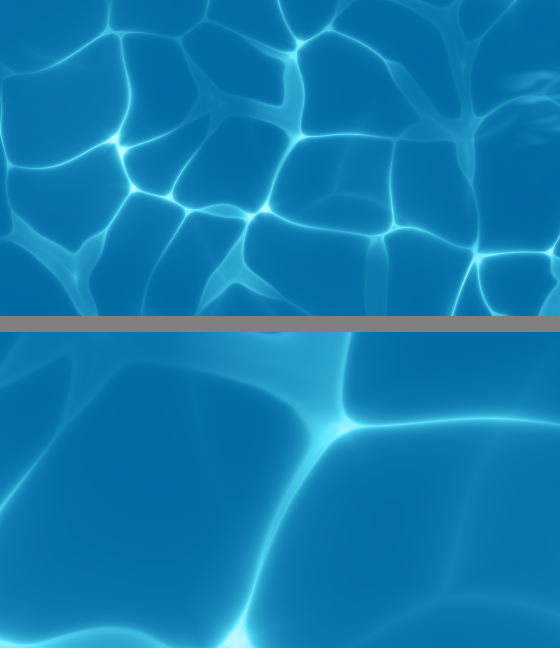
Top, the full canvas; bottom, a detail of the centre.
This texture is drawn by a Shadertoy shader. Its source:

```glsl
const vec3 DEEP = vec3(0.0, 0.415, 0.64);
const vec3 BRIGHT = vec3(0.33, 0.86, 0.97);
const vec3 SPARKLE = vec3(0.75, 0.97, 1.0);
const float CELLS = 3.3;      // light cells per canvas height
const float JITTER = 0.86;
const float BEND = 0.30;      // curvature of the light lines
const float LINE = 0.022;     // line softness, in cells
const float RIBBON = 0.12;    // widest ribbon, half width in cells
const float WEB = 0.09;       // rounding where lines meet
const float GLOW = 0.13;
const mat2 TURN = mat2(0.8, 0.9, -0.9, 0.8);
const vec2 GLINT_CENTER = vec2(0.98, 0.67);

vec2 hash2(vec2 cell) {
    vec3 h = fract(cell.xyx * vec3(0.1031, 0.1030, 0.0973));
    h += dot(h, h.yzx + 33.33);
    return fract((h.xx + h.yz) * h.zy);
}

// Layered sines, roughly 0 to 1
float swell(vec2 p) {
    float sum = 0.0;
    for (int i = 0; i < 4; i++) {
        p = TURN * p + 1.7;
        sum += sin(p.x + 1.3 * sin(p.y));
    }
    return 0.5 + 0.125 * sum;
}

vec2 seedOffset(vec2 cell) {
    return 0.5 + JITTER * (hash2(cell) - 0.5);
}

// Distances to the two closest cell borders
vec2 borders(vec2 p) {
    vec2 base = floor(p), local = p - base;
    vec2 home = vec2(0.0), toHome = vec2(0.0);
    float closest = 9.0;
    for (int y = -1; y <= 1; y++)
    for (int x = -1; x <= 1; x++) {
        vec2 cell = vec2(x, y);
        vec2 toSeed = cell + seedOffset(base + cell) - local;
        float d = dot(toSeed, toSeed);
        if (d < closest) { closest = d; home = cell; toHome = toSeed; }
    }
    vec2 edge = vec2(9.0);
    for (int y = -2; y <= 2; y++)
    for (int x = -2; x <= 2; x++) {
        if (x == 0 && y == 0) continue;
        vec2 cell = home + vec2(x, y);
        vec2 toSeed = cell + seedOffset(base + cell) - local;
        float d = dot(0.5 * (toHome + toSeed), normalize(toSeed - toHome));
        if (d < edge.x) edge = vec2(d, edge.x);
        else edge.y = min(edge.y, d);
    }
    return edge;
}

vec2 bend(vec2 p) {
    return BEND * (vec2(swell(p * 3.6), swell(p.yx * 3.9 + 7.0)) - 0.5) * 2.0
        + 0.035 * sin(p.yx * vec2(17.0, 14.0));
}

// Fold lines that open into filled ribbons and meet in bright knots
float caustics(vec2 p, float aa) {
    vec2 edge = borders(p * CELLS + bend(p));
    float merge = max(WEB - (edge.y - edge.x), 0.0);
    float band = edge.x - merge * merge / (4.0 * WEB);
    float strength = mix(0.22, 1.0, smoothstep(0.3, 0.68, swell(p * 4.7 + 2.0)));
    float width = RIBBON * smoothstep(0.5, 0.8, swell(p * 5.3 + 11.0));
    float side = band - width;
    float rim = exp(-abs(side) / (side < 0.0 ? LINE * 1.5 : LINE));
    rim *= 0.72 / (1.0 + 9.0 * width);
    float fill = smoothstep(aa, -aa, side) * (0.2 + 0.14 * swell(p * vec2(23.0, 9.0)));
    float glow = 0.17 * exp(-max(band, 0.0) / GLOW);
    float knot = 0.85 * exp(-edge.y / 0.045);
    return strength * (rim + fill + glow + knot * smoothstep(0.35, 0.65, swell(p * 6.0 + 5.0)));
}

// Faint, blurred second set of lines
float ghostLines(vec2 p) {
    vec2 q = TURN * p * 2.3 + 1.4 * bend(p + 4.0) + 13.0;
    float mask = smoothstep(0.45, 0.75, swell(p * 4.0 + 21.0));
    return 0.17 * mask * exp(-borders(q).x / 0.06);
}

// Flat surface reflections near the right side
float glints(vec2 p, vec2 uv) {
    vec2 away = (uv - GLINT_CENTER) / vec2(0.055, 0.11);
    float ripple = swell(vec2(p.x * 14.0, p.y * 38.0) + 2.0 * bend(p * 2.0));
    return exp(-dot(away, away)) * (0.12 + 0.65 * smoothstep(0.45, 0.8, ripple));
}

void mainImage(out vec4 fragColor, in vec2 fragCoord) {
    vec2 uv = fragCoord / iResolution.xy;
    vec2 p = fragCoord / iResolution.y;
    float aa = max(1.2 * CELLS / iResolution.y, 0.014);

    float haze = 0.09 * smoothstep(0.35, 0.85, swell(p * 2.6 + 31.0));
    haze += 0.03 * (uv.y - uv.x);
    float light = haze + caustics(p, aa) + ghostLines(p) + glints(p, uv);

    vec3 color = mix(DEEP, BRIGHT, clamp(light, -0.04, 1.1));
    color = mix(color, SPARKLE, smoothstep(0.95, 1.7, light));
    fragColor = vec4(color, 1.0);
}
```
